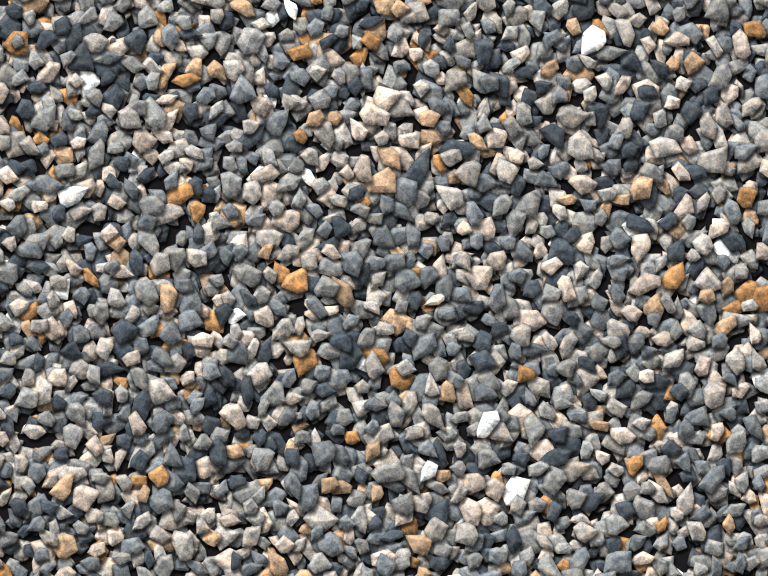
Reproduce this texture procedurally as a Shadertoy shader.

```glsl
// Crushed gravel: layers of angular stones painted from the bottom up.
// Each stone is a sharp polygon with a bevel, a ridged top, mottled
// mineral colour, and a soft shadow dropped on the stones below it.

const float TAU = 6.28318;
const int LAYERS = 4;
const int SIDES = 6;

vec3 hash3(vec2 p) {
    vec3 q = fract(vec3(p.xyx) * vec3(0.1031, 0.1030, 0.0973));
    q += dot(q, q.yxz + 33.33);
    return fract((q.xxy + q.yzz) * q.zyx);
}

float noise(vec2 p) {
    vec2 i = floor(p), f = fract(p);
    f = f * f * (3.0 - 2.0 * f);
    return mix(mix(hash3(i).x, hash3(i + vec2(1, 0)).x, f.x),
               mix(hash3(i + vec2(0, 1)).x, hash3(i + vec2(1, 1)).x, f.x), f.y);
}

float fbm(vec2 p) {
    float sum = 0.0, gain = 0.5;
    for (int i = 0; i < 4; i++) {
        sum += gain * noise(p);
        p = mat2(1.6, 1.2, -1.2, 1.6) * p + 7.3;
        gain *= 0.5;
    }
    return sum;
}

mat2 rotation(float a) {
    return mat2(cos(a), sin(a), -sin(a), cos(a));
}

// Smooth maximum of random half-planes; also returns the outward normal
float stoneDistance(vec2 q, vec2 seed, out vec2 normal) {
    float sum = 0.0;
    normal = vec2(0.0);
    for (int k = 0; k < SIDES; k++) {
        vec3 h = hash3(seed + float(k) * 17.7);
        float a = (float(k) + 0.95 * h.x) * TAU / float(SIDES);
        vec2 dir = vec2(cos(a), sin(a));
        float w = exp(20.0 * (dot(q, dir) - mix(0.64, 1.02, h.y)));
        sum += w;
        normal += w * dir;
    }
    normal /= sum;
    return log(sum) / 20.0;
}

// Slate, greys, beige, muted ochre and a rare white pebble
vec3 mineral(float pick) {
    vec3 c = vec3(0.25, 0.275, 0.30);
    c = mix(c, vec3(0.39, 0.41, 0.425), step(0.15, pick));
    c = mix(c, vec3(0.48, 0.485, 0.48), step(0.38, pick));
    c = mix(c, vec3(0.565, 0.55, 0.53), step(0.62, pick));
    c = mix(c, vec3(0.65, 0.605, 0.565), step(0.81, pick));
    c = mix(c, vec3(0.59, 0.50, 0.41), step(0.91, pick));
    c = mix(c, vec3(0.60, 0.455, 0.31), step(0.96, pick));
    return mix(c, vec3(0.87, 0.88, 0.88), step(0.994, pick));
}

void mainImage(out vec4 fragColor, in vec2 fragCoord) {
    vec2 uv = fragCoord / iResolution.y;
    float cellSize = 0.0405;
    float softness = max(0.75 / iResolution.y, 0.0014) / cellSize;
    float mottle = fbm(uv * 130.0) - 0.47;
    float grit = noise(uv * 420.0) - 0.5;
    vec3 col = vec3(0.12, 0.115, 0.12);

    for (int layer = 0; layer < LAYERS; layer++) {
        float level = float(layer);
        mat2 turn = rotation(0.4 + level * 1.13);
        vec2 p = turn * uv / cellSize + level * 31.7;
        vec2 layerLight = turn * normalize(vec2(-0.35, 0.93));

        for (int y = -1; y <= 1; y++)
        for (int x = -1; x <= 1; x++) {
            vec2 cell = floor(p) + vec2(x, y);
            vec2 seed = cell + level * 113.0 + 200.0;
            vec3 place = hash3(seed);
            vec3 kind = hash3(seed + 71.3);
            vec3 form = hash3(seed + 143.9);
            vec2 offset = p - cell - 0.5 - 0.7 * (place.xy - 0.5);
            if (dot(offset, offset) > 1.3) continue;

            // Stone space: random heading, size and elongation
            mat2 spin = rotation(place.z * TAU);
            float radius = mix(0.36, 0.64, form.x * form.x);
            float stretch = mix(1.0, 1.32, form.y);
            vec2 scale = vec2(stretch, 1.0 / stretch) * radius;
            vec2 q = spin * offset / scale;
            vec2 light = spin * layerLight;
            vec2 normal, unused;

            // Shadow on everything already painted
            float s = stoneDistance(q + light * 0.12 / scale, seed, unused);
            col *= mix(0.36, 1.0, smoothstep(-0.16, 0.28, s));

            float d = stoneDistance(q, seed, normal);
            float edge = softness / radius;
            float cover = 1.0 - smoothstep(-edge, edge, d);
            if (cover <= 0.0) continue;

            // Bevelled sides around a top broken by a ridge
            float a = kind.z * TAU;
            vec2 tilt = vec2(cos(a), sin(a));
            float ridge = smoothstep(-0.08, 0.08, dot(q, tilt) + form.z - 0.5);
            vec2 top = tilt * mix(-0.35, 0.5, ridge);
            float bevel = smoothstep(-0.55, -0.18, d);
            float shade = 1.06 + 0.40 * dot(mix(top, normal, bevel), light);
            shade -= 0.22 * smoothstep(-0.2, 0.05, d);
            shade += 0.62 * mottle + 0.20 * grit;

            vec3 stone = mineral(kind.x) * mix(0.92, 1.16, kind.y);
            stone *= mix(vec3(1.0), vec3(1.05, 0.99, 0.92), smoothstep(0.0, 0.25, mottle));
            col = mix(col, stone * shade * 1.13, cover);
        }
    }
    fragColor = vec4(clamp(col, 0.0, 1.0), 1.0);
}
```
